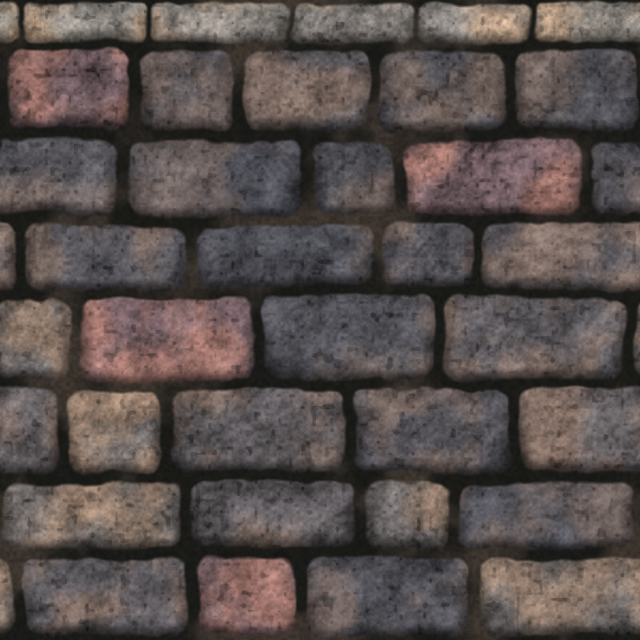
Reproduce this texture procedurally as a Shadertoy shader.

```glsl
// Weathered stone wall: seven courses of rough blocks under a thin pale coping.
// Each course is divided by a formula into wide stones and one narrow stone;
// rounded-box distances, warped by noise, give the joints, relief and shading.

const float NARROW = 0.145;

float hash(vec2 p) {
    vec3 q = fract(p.xyx * vec3(0.1031, 0.1030, 0.0973));
    q += dot(q, q.yzx + 33.33);
    return fract((q.x + q.y) * q.z);
}

// Value noise that wraps over the unit square
float noise(vec2 p, float period) {
    vec2 q = p * period, i = floor(q), f = fract(q);
    f = f * f * (3.0 - 2.0 * f);
    vec2 a = mod(i, period), b = mod(i + 1.0, period);
    return mix(mix(hash(a), hash(vec2(b.x, a.y)), f.x),
               mix(hash(vec2(a.x, b.y)), hash(b), f.x), f.y);
}

float fbm(vec2 p, float period) {
    float sum = 0.0, weight = 0.533;
    for (int i = 0; i < 4; i++) {
        sum += weight * noise(p + 0.171 * float(i), period);
        period *= 2.0;
        weight *= 0.5;
    }
    return sum;
}

// Height of the bed joint below a course
float bed(int course) {
    float c = float(course);
    if (course > 7) return 1.0;
    float sway = course > 0 && course < 7 ? sin(1.8 * c - 2.0) : 0.0;
    return 0.1326 * c - 0.012 * sway;
}

int stoneCount(int course) { return course > 5 ? 5 : 4; }

// Upright joint, measured from the start of its course
float joint(int course, int i) {
    int slots[8] = int[8](1, 2, 0, 3, 2, 1, 1, 3);
    int n = stoneCount(course);
    float wide = (1.0 - NARROW) / float(n - 1);
    float x = float(i) * wide - (i > slots[course] ? wide - NARROW : 0.0);
    float jitter = hash(vec2(float(i) + 3.0, float(course) * 5.0 + 1.0)) - 0.5;
    return x + (i % n == 0 ? 0.0 : 0.035 * jitter);
}

float roundedBox(vec2 p, vec2 extent, float radius) {
    vec2 q = abs(p) - extent + radius;
    return length(max(q, 0.0)) + min(max(q.x, q.y), 0.0) - radius;
}

void mainImage(out vec4 fragColor, in vec2 fragCoord) {
    vec2 uv = fragCoord / iResolution.xy;

    // Uneven outlines
    vec2 p = uv + 0.018 * (vec2(fbm(uv, 9.0), fbm(uv + 0.37, 9.0)) - 0.5);
    p += 0.005 * (vec2(noise(uv, 55.0), noise(uv + 0.61, 55.0)) - 0.5);

    // Find the course and the stone within it
    float starts[8] = float[8](0.03, 0.0, 0.10, 0.117, 0.03, 0.19, 0.0, 0.03);
    int course = 0, stone = 0;
    for (int i = 1; i < 8; i++) if (p.y > bed(i)) course = i;
    float along = fract(p.x - starts[course]);
    for (int i = 1; i < stoneCount(course); i++)
        if (along > joint(course, i)) stone = i;
    bool coping = course == 7;
    vec2 id = vec2(float(stone) * 3.0 + 2.0, float(course) * 7.0 + 4.0);

    // Stone shape
    vec2 low = vec2(joint(course, stone), bed(course));
    vec2 high = vec2(joint(course, stone + 1), bed(course + 1));
    vec2 gap = vec2(0.007, 0.006) + 0.004 * vec2(hash(id + 0.3), hash(id + 0.7));
    if (coping) gap = vec2(0.004, 0.005);
    vec2 extent = 0.5 * (high - low) - gap;
    vec2 q = vec2(along, p.y) - 0.5 * (low + high);
    float d = roundedBox(q, extent, coping ? 0.012 : 0.021);

    // Stone colour: slate to umber, with a few rose and tan blocks
    vec3 slate = vec3(0.345, 0.335, 0.345), umber = vec3(0.45, 0.41, 0.39);
    vec3 rose = vec3(0.55, 0.42, 0.41), tan_ = vec3(0.53, 0.48, 0.43);
    vec3 color = mix(slate, umber, hash(id));
    color = mix(color, rose, 0.8 * step(0.86, hash(id + 11.0)));
    color = mix(color, tan_, 0.7 * step(0.84, hash(id + 23.0)));
    if (coping) color = mix(vec3(0.60, 0.55, 0.50), vec3(0.66, 0.61, 0.54), hash(id));
    float stain = fbm(uv + 0.23, 11.0);
    color *= mix(vec3(0.93, 0.97, 1.04), vec3(1.10, 1.02, 0.97),
                 smoothstep(0.35, 0.65, stain));

    // Rough relief lit from above, plus fine grain and pits
    float rough = fbm(uv, 26.0);
    float slope = rough - fbm(uv + vec2(-0.003, 0.005), 26.0);
    float grain = noise(uv, 170.0) * 0.6 + noise(uv + 0.4, 300.0) * 0.4;
    float light = 1.0 + 0.75 * slope + 0.65 * (rough - 0.5) + 0.5 * (stain - 0.5);
    light += 0.36 * (grain - 0.5) - 0.22 * smoothstep(0.72, 0.9, noise(uv + 0.8, 110.0));

    // Worn rims: pale above, shadowed below
    float rim = 1.0 - smoothstep(0.0, 0.024, -d);
    light *= 1.0 - 0.30 * rim + 0.24 * rim * q.y / extent.y;
    color *= light;

    // Dark joints with brown earth
    vec3 mortar = mix(vec3(0.10, 0.10, 0.09), vec3(0.23, 0.20, 0.175),
                      smoothstep(0.48, 0.72, fbm(uv + 0.5, 8.0)));
    mortar *= 0.8 + 0.4 * grain;
    float soft = max(0.0035, 1.0 / iResolution.y);
    color = mix(mortar, color, smoothstep(soft, -soft, d));
    fragColor = vec4(clamp(color, 0.0, 1.0), 1.0);
}
```
